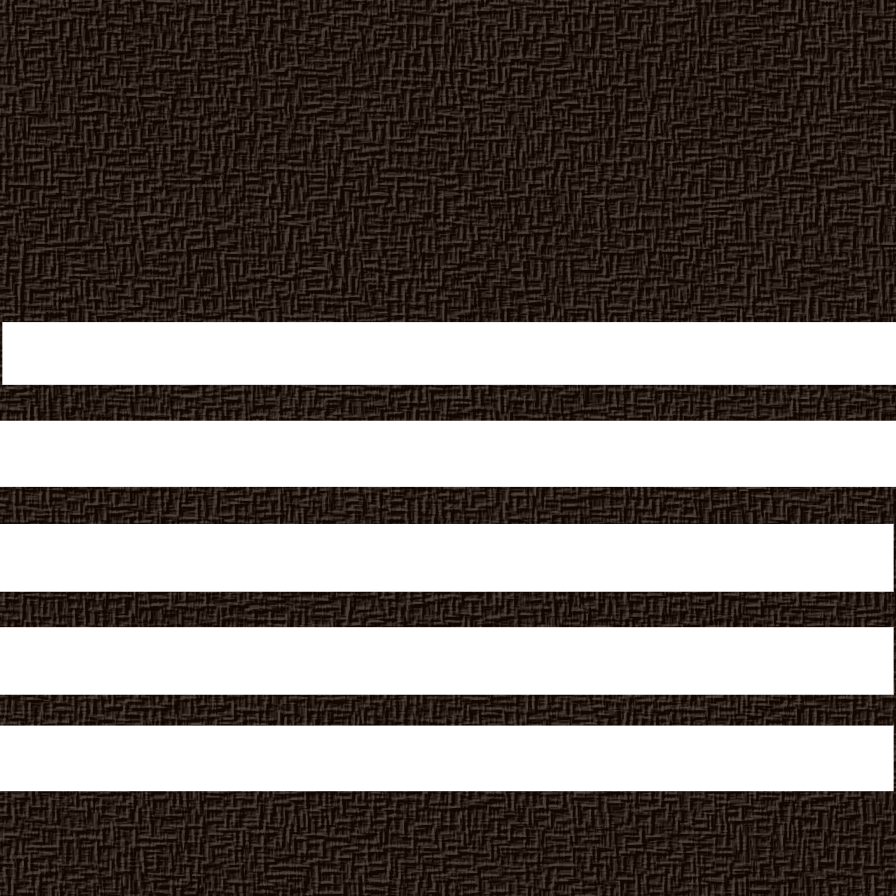
This background is drawn by a WebGL 1 fragment shader. Its source:

```glsl
precision highp float;
// Five white horizontal bars over a dark brown, embossed woven cloth.
// The cloth is cellular noise made of short crossing strands, lit from
// the upper left; the bars are antialiased boxes placed in a loop.

uniform vec2 u_resolution;

const vec3 BAR_COLOR = vec3(1.0);
const vec3 CLOTH_TINT = vec3(0.0, -0.040, -0.068); // offset from the tone
const float TONE_MEAN = 0.140;
const float TONE_MIN = 0.065;
const float TONE_MAX = 0.290;

const float COARSE_CELLS = 98.0;    // strands across the canvas
const float FINE_CELLS = 171.0;
const float COARSE_RELIEF = 0.17;
const float FINE_RELIEF = 0.09;
const vec2 LIGHT_STEP = vec2(-0.30, 0.30); // in cells
const float STRAND_HALF_LENGTH = 0.75;
const float STRAND_RADIUS = 0.34;

const float TOP_BAR_CENTER = 0.6055;
const float BAR_SPACING = 0.11298;
const float BAR_HALF_HEIGHT = 0.0379;
const float BAR_TAPER = 0.0005;     // thinner toward the first and last bar
const float SIDE_GAP = 0.0026;      // sliver of cloth beside some bars
const float RIM_WIDTH = 0.004;
const float RIM_SHADE = 0.025;

vec3 hash3(vec2 p) {
  vec3 q = fract(vec3(p.xyx) * vec3(0.1031, 0.1030, 0.0973));
  q += dot(q, q.yxz + 33.33);
  return fract((q.xxy + q.yzz) * q.zyx);
}

// Height of the highest horizontal or vertical strand at p.
float strandHeight(vec2 p) {
  vec2 cell = floor(p);
  float height = 0.0;
  for (int y = -1; y <= 1; y++) {
    for (int x = -1; x <= 1; x++) {
      vec2 id = cell + vec2(float(x), float(y));
      vec3 rnd = hash3(id);
      vec2 d = abs(p - id - 0.5 - 0.8 * (rnd.xy - 0.5));
      d = rnd.z < 0.5 ? d : d.yx;
      d.x = max(d.x - STRAND_HALF_LENGTH, 0.0);
      float profile = 1.0 - smoothstep(0.0, STRAND_RADIUS, length(d));
      float lift = 0.45 + 0.55 * fract(rnd.z * 17.0);
      height = max(height, profile * lift);
    }
  }
  return height;
}

// Slope toward the light: positive on lit sides, negative in shade.
float emboss(vec2 p) {
  return strandHeight(p - 0.5 * LIGHT_STEP) - strandHeight(p + 0.5 * LIGHT_STEP);
}

// Broad, soft variation of the dye.
float mottling(vec2 uv) {
  return sin(uv.x * 23.0 + 2.0 * sin(uv.y * 17.0))
       * sin(uv.y * 29.0 + 2.0 * sin(uv.x * 13.0));
}

// Signed distance to bar number i, counted from the top.
float barDistance(vec2 uv, float i) {
  float drift = i * (i - 4.0) * (0.00087 * i - 0.0012);
  float center = TOP_BAR_CENTER - BAR_SPACING * i + drift;
  float halfHeight = BAR_HALF_HEIGHT - BAR_TAPER * (i - 2.4) * (i - 2.4);
  float left = i < 0.5 ? SIDE_GAP : -1.0;
  float right = i > 1.5 ? 1.0 - SIDE_GAP : 2.0;
  float side = max(left - uv.x, uv.x - right);
  return max(abs(uv.y - center) - halfHeight, side);
}

void main() {
  vec2 uv = gl_FragCoord.xy / u_resolution;
  float pixel = 1.0 / min(u_resolution.x, u_resolution.y);

  // Nearest bar
  float bars = 1.0;
  for (int i = 0; i < 5; i++) {
    bars = min(bars, barDistance(uv, float(i)));
  }

  // Cloth
  float tone = TONE_MEAN + 0.006 * mottling(uv);
  tone += COARSE_RELIEF * emboss(uv * COARSE_CELLS);
  tone += FINE_RELIEF * emboss(uv * FINE_CELLS + 37.0);
  tone -= RIM_SHADE * (1.0 - smoothstep(0.0, RIM_WIDTH, bars));
  tone = clamp(tone, TONE_MIN, TONE_MAX);
  vec3 cloth = max(tone + CLOTH_TINT, 0.0);

  // Bars over cloth
  float coverage = clamp(0.5 - bars / pixel, 0.0, 1.0);
  gl_FragColor = vec4(mix(cloth, BAR_COLOR, coverage), 1.0);
}
```
